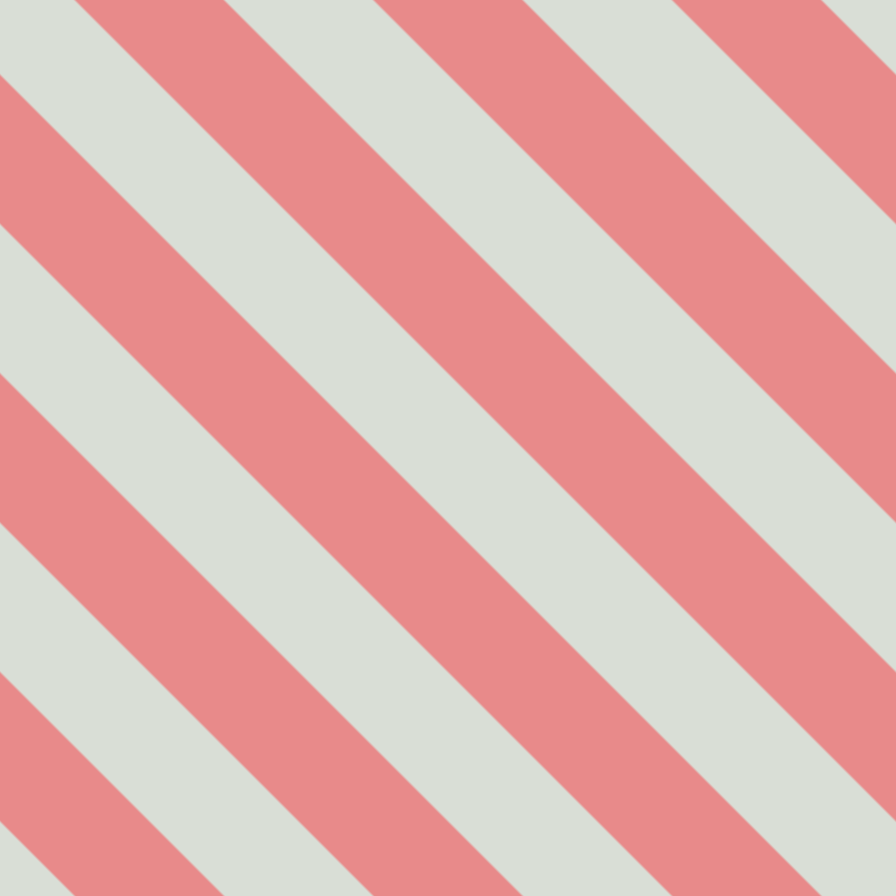
Reproduce this pattern procedurally as a Shadertoy shader.

```glsl
// Even diagonal stripes in coral on pale grey-green, falling from left to right.
// A periodic distance to the stripe edges, with a whole number of repeats
// along both axes so that the tile wraps without a seam, drives a soft mix.

const float REPEATS = 3.0;         // stripe pairs across and down
const float STRIPE_SHARE = 0.5;    // part of each period that is coral
const float EDGE_SOFTNESS = 0.0018; // half-width of the edge, in canvas units

const vec3 GROUND = vec3(0.85, 0.87, 0.84);
const vec3 CORAL = vec3(0.91, 0.54, 0.54);

// Signed distance to the nearest stripe edge, negative inside a stripe
float diagonalStripes(vec2 p, float repeats, float share) {
    float phase = fract(repeats * (p.x + p.y));
    float offset = abs(phase - 0.5) - 0.5 * share;
    return offset / (repeats * sqrt(2.0));
}

// Coverage of a shape from its signed distance
float coverage(float dist, float softness) {
    return 1.0 - smoothstep(-softness, softness, dist);
}

void mainImage(out vec4 fragColor, in vec2 fragCoord) {
    vec2 uv = fragCoord / iResolution.xy;
    float pixel = 1.0 / min(iResolution.x, iResolution.y);

    // Never sharper than the pixel grid can show
    float softness = max(EDGE_SOFTNESS, 0.75 * pixel);
    float stripe = coverage(diagonalStripes(uv, REPEATS, STRIPE_SHARE), softness);

    fragColor = vec4(mix(GROUND, CORAL, stripe), 1.0);
}
```
